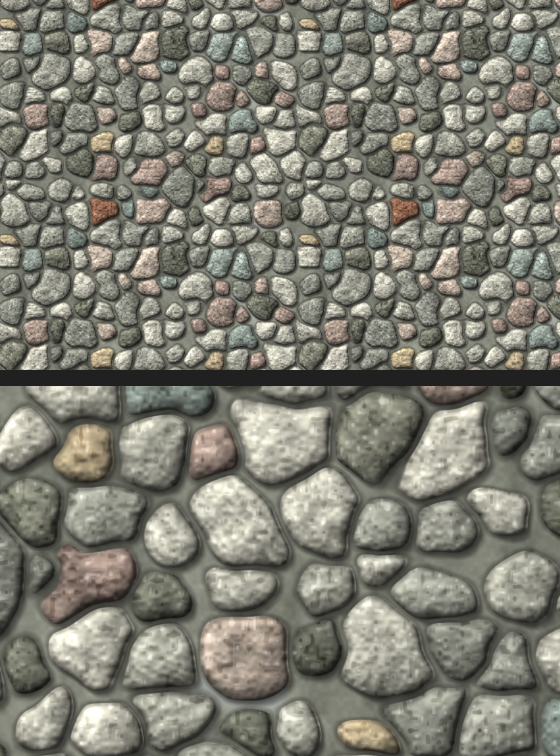
Top: the whole. Bottom: its middle third, enlarged.
This texture is drawn by a Shadertoy shader. Its source:

```glsl
// Weathered cobblestones of mixed size and colour set in grey mortar, as a repeating tile.

const vec2 REPEATS = vec2(1.864, 1.715); // tiles across and down the canvas
const vec2 GRID = vec2(13.0, 9.0);       // stone cells in one tile

vec3 hash3(vec2 p) {
    vec3 q = fract(p.xyx * vec3(0.1031, 0.1030, 0.0973));
    q += dot(q, q.yxz + 33.33);
    return fract((q.xxy + q.yzz) * q.zyx);
}

// Value noise that wraps at the tile border
float noise(vec2 p, float freq) {
    p *= freq;
    vec2 i = floor(p), f = fract(p), wrap = GRID * freq;
    f = f * f * (3.0 - 2.0 * f);
    float a = hash3(mod(i, wrap) + freq).x;
    float b = hash3(mod(i + vec2(1, 0), wrap) + freq).x;
    float c = hash3(mod(i + vec2(0, 1), wrap) + freq).x;
    float d = hash3(mod(i + 1.0, wrap) + freq).x;
    return mix(mix(a, b, f.x), mix(c, d, f.x), f.y);
}

float fbm(vec2 p) {
    return 0.3 * noise(p, 2.0) + 0.25 * noise(p, 4.0)
         + 0.25 * noise(p, 8.0) + 0.2 * noise(p, 16.0);
}

float smoothMin(float a, float b, float k) {
    float h = max(k - abs(a - b), 0.0) / k;
    return min(a, b) - h * h * k * 0.25;
}

// Distance inside the nearest stone's rim (negative in mortar), with its id and local frame
float stoneEdge(vec2 p, out vec2 id, out vec2 local) {
    p += 0.14 * (vec2(noise(p, 2.0), noise(p + 4.0, 2.0)) - 0.5);
    vec3 nearest = vec3(9.0);
    for (int y = -2; y <= 2; y++)
    for (int x = -2; x <= 2; x++) {
        vec2 cell = floor(p) + vec2(x, y), key = mod(cell, GRID);
        vec3 h = hash3(key + 17.0), k = hash3(key + 61.0);
        vec2 q = p - cell - 0.5 - 0.6 * (h.xy - 0.5);
        float turn = 1.5 * (k.x - 0.5), stretch = 1.0 + 0.25 * k.y;
        q = mat2(cos(turn), -sin(turn), sin(turn), cos(turn)) * q;
        q *= vec2(1.0 / stretch, stretch);
        // Rounded box norm with uneven lobes
        vec2 cube = pow(abs(q) + 0.001, vec2(2.5));
        float angle = atan(q.y, q.x + 0.0001);
        float d = pow(cube.x + cube.y, 1.0 / 2.5);
        d *= 1.0 + 0.06 * sin(3.0 * angle + 6.3 * k.z) + 0.03 * sin(5.0 * angle + 9.0 * h.x);
        d -= mix(0.40, 0.86, pow(h.z, 1.5));
        if (d < nearest.x) {
            nearest = vec3(d, nearest.xy);
            id = key;
            local = q;
        } else if (d < nearest.y) {
            nearest = vec3(nearest.x, d, nearest.y);
        } else {
            nearest.z = min(nearest.z, d);
        }
    }
    float gap = 0.5 * (smoothMin(nearest.y, nearest.z, 0.22) - nearest.x) - 0.035;
    return smoothMin(-nearest.x, gap, 0.10);
}

float dome(float edge) {
    float t = 1.0 - clamp(edge / 0.34, 0.0, 1.0);
    return 0.22 * sqrt(1.0 - t * t * 0.97);
}

float height(vec2 p) {
    vec2 id, local;
    return dome(stoneEdge(p, id, local)) + 0.075 * fbm(p);
}

vec3 stoneColor(vec2 id) {
    vec3 h = hash3(id + 131.0);
    vec3 c = mix(vec3(0.50, 0.51, 0.47), vec3(0.76, 0.75, 0.69), h.y); // grey to pale
    if (h.x > 0.50) c = mix(vec3(0.57, 0.50, 0.46), vec3(0.72, 0.67, 0.61), h.y); // pink
    if (h.x > 0.71) c = mix(vec3(0.40, 0.41, 0.36), vec3(0.54, 0.54, 0.48), h.y); // olive
    if (h.x > 0.83) c = mix(vec3(0.48, 0.52, 0.49), vec3(0.60, 0.64, 0.60), h.y); // green
    if (h.x > 0.93) c = vec3(0.69, 0.63, 0.51); // tan
    if (h.x > 0.97) c = vec3(0.54, 0.38, 0.30); // rust
    return c;
}

void mainImage(out vec4 fragColor, in vec2 fragCoord) {
    vec2 p = fragCoord / iResolution.xy * REPEATS * GRID;
    float pixel = REPEATS.y * GRID.y / iResolution.y;

    vec2 id, local, otherId, otherLocal;
    float edge = stoneEdge(p, id, local);
    float grain = fbm(p), patches = noise(p, 1.0);
    float speck = noise(p + 3.0, 12.0);

    // Relief lit from the upper left
    float e = 0.04, here = dome(edge) + 0.075 * grain;
    vec2 slope = vec2(here - height(p + vec2(e, 0)), here - height(p + vec2(0, e))) / e;
    vec3 normal = normalize(vec3(slope, 1.1));
    float light = max(dot(normal, normalize(vec3(-0.50, 0.65, 0.75))), 0.0) / 0.68;

    // Stones: mottling, tilted strata, pale and dark specks
    vec3 h = hash3(id + 211.0);
    float strata = sin(local.y * (22.0 + 20.0 * h.x) + 5.0 * local.x * (h.y - 0.5) + 9.0 * grain);
    vec3 stone = stoneColor(id) * (0.56 + 0.86 * grain + 0.08 * h.z * strata);
    stone += 0.12 * smoothstep(0.70, 0.95, speck) - 0.12 * smoothstep(0.32, 0.08, speck);
    stone *= 0.36 + 0.68 * light;
    stone *= mix(0.70, 1.0, smoothstep(0.0, 0.09, edge));

    // Mortar: gritty, stained, with chalky smears and shade beside the stones
    vec3 mortar = vec3(0.51, 0.52, 0.47) * (0.66 + 0.48 * grain + 0.22 * patches);
    mortar = mix(mortar, vec3(0.74, 0.76, 0.76), 0.6 * smoothstep(0.83, 0.97, patches));
    float caster = stoneEdge(p + vec2(-0.07, 0.10), otherId, otherLocal);
    mortar *= 1.0 - 0.36 * smoothstep(-0.03, 0.07, caster);
    mortar *= mix(0.74, 1.0, smoothstep(0.0, 0.08, -edge));

    vec3 color = mix(mortar, stone, smoothstep(-pixel, pixel, edge));
    fragColor = vec4(clamp(color, 0.0, 1.0), 1.0);
}
```
